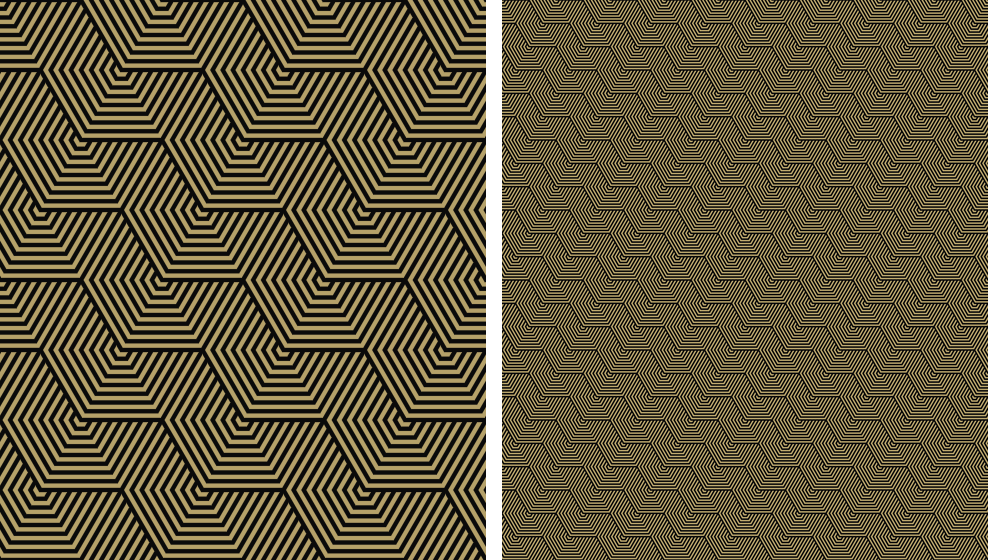
Left, the tile; right, the same tile 3 across and 3 down.
This pattern is drawn by a WebGL 2 fragment shader. Its source:

```glsl
#version 300 es
precision highp float;

uniform vec2 u_resolution;
out vec4 outColor;

// Offset from the centre of the enclosing cell: x in hexagon sides,
// y in rows, pointing down. Each cell is four of a hexagon's six triangles.
vec2 cellOffset(vec2 p) {
  float row = floor(p.y);
  float y = p.y - row;
  float left = 0.5 * y - 1.0;
  float x = mod(p.x + 0.5 * row - left, 2.0) + left;
  // Past the trapezoid lies the upper triangle of a cell in the next row
  return x > 1.0 - 0.5 * y ? vec2(x - 1.5, y - 1.0) : vec2(x, y);
}

// Hexagonal radius, 1 at the outer edge
float hexRadius(vec2 q) {
  return max(abs(q.y), abs(q.x) + 0.5 * abs(q.y));
}

void main() {
  vec2 uv = gl_FragCoord.xy / u_resolution;

  // Three cells across, eight staggered rows down
  vec2 q = cellOffset(vec2(6.0 * uv.x, 8.0 * (1.0 - uv.y)));

  // Distance to the nearest dark line, in ring spacings
  float ring = abs(fract(8.0 * hexRadius(q) - 0.5) - 0.5);
  float border = 8.0 * max(q.y, 0.5 * q.y - q.x);
  float lineDist = min(ring, border);

  // Equal dark and gold bands with smoothed edges
  float soft = 0.7 * 64.0 / u_resolution.y;
  float band = smoothstep(0.25 - soft, 0.25 + soft, lineDist);

  vec3 black = vec3(0.04, 0.04, 0.04);
  vec3 gold = vec3(0.71, 0.63, 0.41);
  outColor = vec4(mix(black, gold, band), 1.0);
}
```
